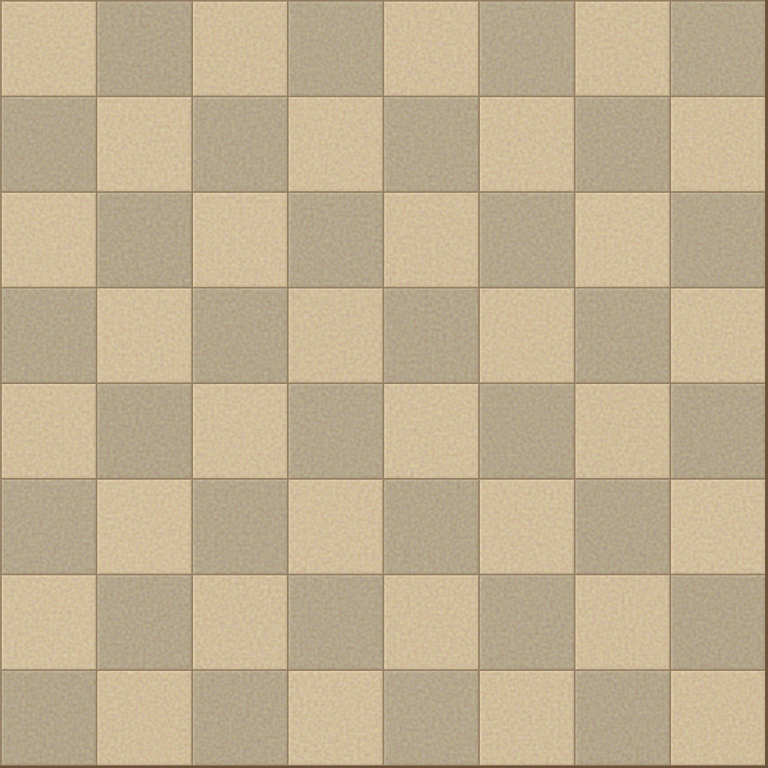
This pattern is drawn by a three.js fragment shader. Its source:

```glsl
// Eight by eight checker of sand and taupe stone tiles with fine coloured grain.
// Thin brown grooves part the tiles, with a lit bevel on each top and left side
// and a dark rim along the right and bottom; grain is gradient noise.

#define PITCH 0.1245
#define ORIGIN vec2(0.0012, 0.0030)
#define GROOVE_WIDTH 0.0021
#define BEVEL_WIDTH 0.0022
#define GRAIN_SCALE 215.0
#define GRAIN_LUMA 0.055
#define GRAIN_TINT 0.060
#define SAND vec3(0.820, 0.743, 0.612)
#define TAUPE vec3(0.703, 0.648, 0.545)
#define GROOVE_COLOR vec3(0.575, 0.490, 0.380)
#define RIM_COLOR vec3(0.420, 0.320, 0.220)

varying vec2 vUv;

float hash(vec2 p) {
  vec3 q = fract(vec3(p.xyx) * 0.1031);
  q += dot(q, q.yzx + 33.33);
  return fract((q.x + q.y) * q.z);
}

vec2 gradient(vec2 cell) {
  float angle = 6.28319 * hash(cell);
  return vec2(cos(angle), sin(angle));
}

float gradientNoise(vec2 p) {
  vec2 i = floor(p);
  vec2 f = p - i;
  vec2 u = f * f * f * (f * (f * 6.0 - 15.0) + 10.0);
  vec2 e = vec2(1.0, 0.0);
  float low = mix(dot(gradient(i), f), dot(gradient(i + e), f - e), u.x);
  float high = mix(dot(gradient(i + e.yx), f - e.yx),
                   dot(gradient(i + e.xx), f - e.xx), u.x);
  return mix(low, high, u.y);
}

// Coverage of the interval from a to b, softened over one pixel.
float band(float x, float a, float b, float pixel) {
  return clamp((min(x + 0.5 * pixel, b) - max(x - 0.5 * pixel, a)) / pixel, 0.0, 1.0);
}

void main() {
  float pixel = max(max(fwidth(vUv.x), fwidth(vUv.y)), 0.00001);
  vec2 grid = (vUv - ORIGIN) / PITCH;
  vec2 tile = clamp(floor(grid), 0.0, 7.0);

  // Checker, with a faint shift in tone from tile to tile
  vec3 color = mix(TAUPE, SAND, mod(tile.x + tile.y, 2.0));
  color += 0.010 * (hash(tile + 17.0) - 0.5);

  // Grain: brightness plus green and blue shifts
  vec2 p = vUv * GRAIN_SCALE;
  color += GRAIN_LUMA * gradientNoise(p);
  color.g += GRAIN_TINT * gradientNoise(p + vec2(311.3, 47.7));
  color.b += GRAIN_TINT * gradientNoise(p + vec2(83.1, 419.9));

  // Signed offset from the nearest groove on each axis
  vec2 offset = (grid - floor(grid + 0.5)) * PITCH;
  float edge = 0.5 * GROOVE_WIDTH;
  float bevel = edge + BEVEL_WIDTH;

  // Bevels: lit at left and top, shaded at right and bottom
  float lit = max(band(offset.x, edge, bevel, pixel), band(offset.y, -bevel, -edge, pixel));
  float shade = max(band(offset.x, -bevel, -edge, pixel), band(offset.y, edge, bevel, pixel));
  color += 0.050 * lit - 0.022 * shade * (1.0 - lit);

  // Grooves
  float groove = max(band(offset.x, -edge, edge, pixel), band(offset.y, -edge, edge, pixel));
  color = mix(color, GROOVE_COLOR, groove);

  // Outer rim at right and bottom
  float right = ORIGIN.x + 8.0 * PITCH - edge;
  float rim = max(band(vUv.x, right, 2.0, pixel), band(vUv.y, -1.0, ORIGIN.y, pixel));
  color = mix(color, RIM_COLOR, rim);

  gl_FragColor = vec4(color, 1.0);
}
```
